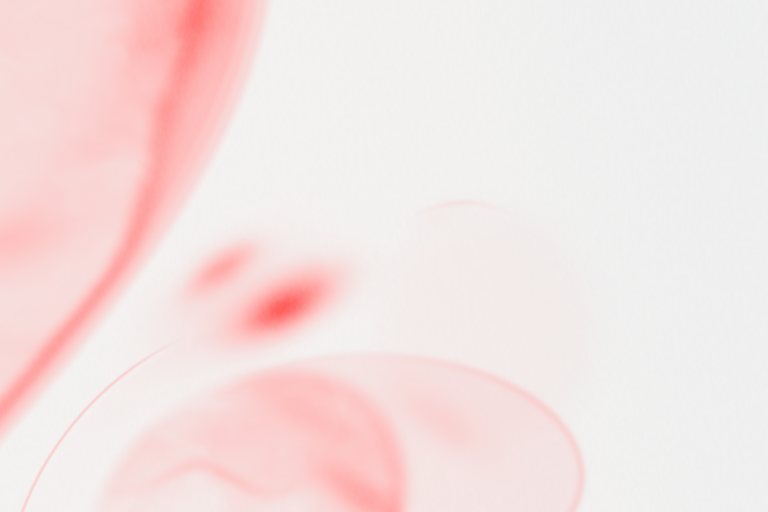
Give the GLSL for this background, as a Shadertoy shader.

```glsl
// Pale red ink veils and soft blots drifting over white textured paper.

float hash(vec2 p) {
    return fract(sin(dot(p, vec2(127.1, 311.7))) * 43758.5453);
}

float noise(vec2 p) {
    vec2 i = floor(p), f = fract(p);
    f = f * f * (3.0 - 2.0 * f);
    return mix(mix(hash(i), hash(i + vec2(1, 0)), f.x),
               mix(hash(i + vec2(0, 1)), hash(i + vec2(1, 1)), f.x), f.y);
}

float fbm(vec2 p) {
    float sum = 0.0, gain = 0.5;
    for (int i = 0; i < 4; i++) {
        sum += gain * noise(p);
        p = mat2(1.6, 1.2, -1.2, 1.6) * p;
        gain *= 0.5;
    }
    return sum;
}

float bell(float x, float width) {
    x /= width;
    return exp(-x * x);
}

// Soft tilted blot
float blot(vec2 p, vec2 center, vec2 size, float angle) {
    p -= center;
    float c = cos(angle), s = sin(angle);
    p = vec2(c * p.x + s * p.y, c * p.y - s * p.x) / size;
    return exp(-dot(p, p));
}

// Approximate depth inside an ellipse
float ellipse(vec2 p, vec2 center, vec2 radii) {
    p = (p - center) / radii;
    float k = length(p);
    return (1.0 - k) * k / max(length(p / radii), 0.001);
}

// Broad veil in the upper left, with a dark inner fold
float largeVeil(vec2 p, float cloud) {
    float y = p.y;
    float edge = (y - 0.131) * (0.812 + (y - 0.492) * (-0.363 - 0.234 * (y - 0.824)));
    float d = (edge - p.x) * mix(0.75, 0.96, y);
    float rise = smoothstep(0.45, 0.85, y);
    float fold = 0.045 + 0.085 * rise + 0.012 * (cloud - 0.5);
    float ink = 0.17 * smoothstep(-0.012, 0.015, d);
    ink += 0.19 * smoothstep(0.0, 0.06, d) * (1.0 - smoothstep(fold - 0.01, fold + 0.04, d));
    ink += (0.24 - 0.08 * rise) * bell(d - fold, mix(0.02, 0.03, rise));
    ink += 0.02 * sin(d * 260.0) * bell(d - 0.035, 0.025) * rise;
    // Clouded patches within the veil
    float patches = 0.28 * blot(p, vec2(0.35, 0.99), vec2(0.09, 0.13), -0.2)
                  + 0.17 * blot(p, vec2(0.27, 0.88), vec2(0.11, 0.07), 0.2)
                  + 0.11 * blot(p, vec2(0.20, 0.72), vec2(0.12, 0.06), 0.7)
                  + 0.12 * blot(p, vec2(0.03, 0.53), vec2(0.11, 0.05), 0.3);
    ink += patches * (0.5 + cloud) * smoothstep(0.0, 0.07, d);
    return ink + 0.13 * (cloud - 0.5) * smoothstep(0.0, 0.1, d);
}

// Two overlapping lobes along the bottom
float lowerLobes(vec2 p, float cloud) {
    float right = ellipse(p, vec2(0.72, 0.07), vec2(0.42, 0.24));
    float rim = smoothstep(0.75, 1.12, p.x);
    float ink = 0.09 * smoothstep(-0.008, 0.02, right) * smoothstep(0.35, 0.65, p.x);
    ink += (0.06 + 0.1 * rim) * bell(right - 0.004, 0.009) * smoothstep(0.4, 0.6, p.x);
    ink += 0.1 * blot(p, vec2(0.87, 0.17), vec2(0.12, 0.04), -0.6) * (0.4 + cloud);

    vec2 q = vec2(p.x - 0.25 * p.y, p.y);
    float left = ellipse(q, vec2(0.485, -0.02), vec2(0.31, 0.305));
    float inside = smoothstep(-0.015, 0.035, left);
    ink += inside * (0.12 + 0.24 * (cloud - 0.5));
    ink += 0.13 * bell(left - 0.02, 0.022) * smoothstep(0.38, 0.68, p.x);
    float wave = p.y - 0.065 - 0.025 * sin(p.x * 22.0 - 7.0) + 0.03 * (cloud - 0.5);
    ink += 0.14 * bell(wave, 0.016) * bell(p.x - 0.42, 0.13) * inside;
    ink += inside * (0.3 * blot(p, vec2(0.71, 0.03), vec2(0.11, 0.035), -0.6)
                   + 0.15 * blot(p, vec2(0.62, 0.18), vec2(0.15, 0.04), -0.55)
                   + 0.08 * blot(p, vec2(0.45, 0.18), vec2(0.14, 0.05), 0.4)
                   - 0.11 * blot(p, vec2(0.55, 0.0), vec2(0.09, 0.05), 0.0));
    return ink;
}

void mainImage(out vec4 fragColor, in vec2 fragCoord) {
    vec2 p = fragCoord / iResolution.y;
    float warp = fbm(p * 5.0 + 3.0);
    float cloud = fbm(p * vec2(6.0, 9.0) + 2.5 * warp);
    vec2 drift = p + 0.025 * (vec2(warp, cloud) - 0.5);

    float ink = largeVeil(p, cloud) + lowerLobes(p, cloud);

    // Twin blots and their haze
    ink += 0.72 * blot(drift, vec2(0.56, 0.402), vec2(0.105, 0.044), 0.55);
    ink += 0.3 * blot(drift, vec2(0.55, 0.39), vec2(0.05, 0.03), 0.5);
    ink += 0.42 * blot(drift, vec2(0.435, 0.47), vec2(0.07, 0.028), 0.6);
    ink += 0.13 * blot(drift, vec2(0.44, 0.415), vec2(0.16, 0.08), 0.6);

    // Hairline arc
    float arc = length(p - vec2(0.622, -0.22)) - 0.619;
    ink += 0.24 * bell(arc, 0.003) * (1.0 - smoothstep(0.22, 0.38, p.x));
    ink += 0.03 * smoothstep(0.0, 0.02, -arc) * bell(arc, 0.1) * bell(p.x - 0.3, 0.2);

    // Faint dome and its thin crest
    float dome = ellipse(drift, vec2(0.95, 0.36), vec2(0.24, 0.25));
    ink += 0.04 * smoothstep(-0.04, 0.09, dome);
    float crest = p.y - 0.604 + 2.6 * (p.x - 0.908) * (p.x - 0.908);
    ink += 0.08 * bell(crest, 0.006) * bell(p.x - 0.9, 0.065);
    ink += 0.03 * blot(p, vec2(0.86, 0.58), vec2(0.05, 0.025), 0.4);

    // Ink over paper, with fine fibres
    ink = max(ink, 0.0);
    vec3 paper = mix(vec3(0.955, 0.948, 0.943), vec3(0.937, 0.938, 0.938), smoothstep(0.7, 1.7, p.x + 0.3 * p.y));
    float fibre = noise(p * vec2(260.0, 130.0) + 8.0 * warp) - 0.5;
    ink *= 1.0 + 0.1 * fibre;
    vec3 color = paper - ink * vec3(0.0, 0.55, 0.555);
    color.r += 0.04 * smoothstep(0.0, 0.4, ink);
    fragColor = vec4(color + 0.008 * fibre, 1.0);
}
```
